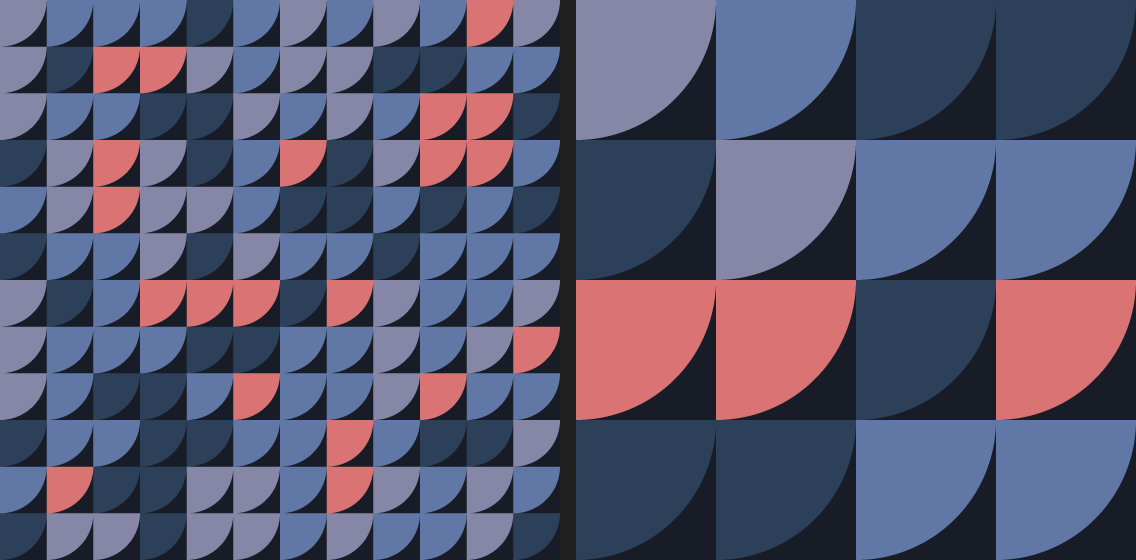
Left, the full canvas; right, a detail of the centre.
Give the GLSL for this pattern, as a Shadertoy shader.

```glsl
const float CELLS = 12.0;   // repeats across and down
const int SAMPLES = 4;      // antialiasing samples per axis

const vec3 INK      = vec3(0.09, 0.11, 0.15);
const vec3 BLUE     = vec3(0.38, 0.47, 0.65);
const vec3 LAVENDER = vec3(0.525, 0.525, 0.65);
const vec3 NAVY     = vec3(0.175, 0.25, 0.35);
const vec3 CORAL    = vec3(0.855, 0.45, 0.45);

// Sine-free hash of a cell index to 0..1
float hash21(vec2 p) {
    vec3 q = fract(vec3(p.xyx) * 0.1031);
    q += dot(q, q.yzx + 33.33);
    return fract((q.x + q.y) * q.z);
}

// Weighted random choice from the palette
vec3 pickColour(float r) {
    if (r < 0.31) return BLUE;
    if (r < 0.60) return LAVENDER;
    if (r < 0.82) return NAVY;
    return CORAL;
}

// Signed distance to a disc
float discDistance(vec2 p, vec2 centre, float radius) {
    return length(p - centre) - radius;
}

// One quarter disc per cell, centred on the cell's top-left corner
vec3 quarterDiscs(vec2 gridPos) {
    vec2 cell = floor(gridPos);
    vec2 local = gridPos - cell;
    float d = discDistance(local, vec2(0.0, 1.0), 1.0);
    return d < 0.0 ? pickColour(hash21(cell + 7.0)) : INK;
}

void mainImage(out vec4 fragColor, in vec2 fragCoord) {
    vec3 sum = vec3(0.0);

    // Average a subpixel grid so arcs and cell borders are both smooth
    for (int j = 0; j < SAMPLES; j++) {
        for (int i = 0; i < SAMPLES; i++) {
            vec2 offset = (vec2(i, j) + 0.5) / float(SAMPLES) - 0.5;
            vec2 uv = (fragCoord + offset) / iResolution.xy;
            sum += quarterDiscs(uv * CELLS);
        }
    }
    fragColor = vec4(sum / float(SAMPLES * SAMPLES), 1.0);
}
```
